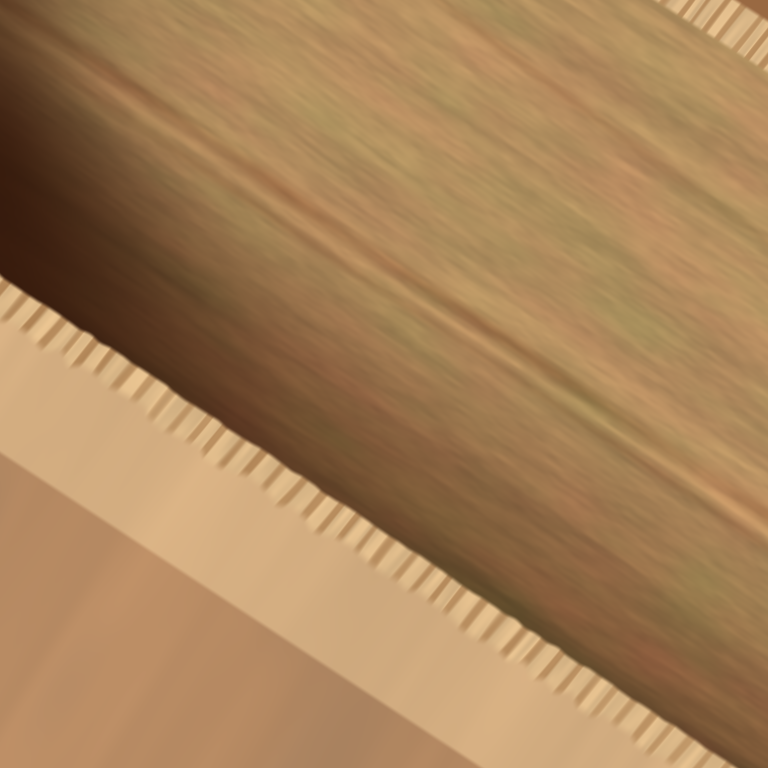
This texture is drawn by a Shadertoy shader. Its source:

```glsl
// A diagonal wooden groove with grain running along it, shaded at the left end,
// between pale lips with ribbed cut edges. Rotated coordinates drive signed edge
// distances; stretched value noise gives the grain, fibres and cross streaks.
#define GRAIN_STRENGTH 0.075
#define RIB_PERIOD 0.029
#define RIB_DEPTH 0.043
#define EDGE_SOFT 0.0035
#define SHADOW_COLOR vec3(0.21, 0.10, 0.045)
#define GROOVE_LOW vec3(0.49, 0.35, 0.215)
#define GROOVE_HIGH vec3(0.695, 0.555, 0.37)
#define LIP_COLOR vec3(0.83, 0.68, 0.505)
#define FLOOR_COLOR vec3(0.715, 0.54, 0.385)

float hash(vec2 p) {
    vec3 q = fract(vec3(p.xyx) * 0.1031);
    q += dot(q, q.yzx + 33.33);
    return fract((q.x + q.y) * q.z);
}

float noise(vec2 p) {
    vec2 i = floor(p), f = fract(p);
    f = f * f * (3.0 - 2.0 * f);
    return mix(mix(hash(i), hash(i + vec2(1, 0)), f.x),
               mix(hash(i + vec2(0, 1)), hash(i + vec2(1, 1)), f.x), f.y);
}

// Noise centred on zero, sampled with a different stretch on each axis.
float streak(vec2 p, float along, float across) {
    return noise(p * vec2(along, across) + 40.0) - 0.5;
}

float band(float d, float center, float width) {
    float t = (d - center) / width;
    return exp(-t * t);
}

float cover(float d) {
    return smoothstep(-EDGE_SOFT, EDGE_SOFT, d);
}

// x runs down the groove, y is the distance above its lower edge.
vec3 groove(vec2 g, vec2 uv) {
    vec2 w = g + vec2(0.0, 0.012 * streak(g, 4.0, 5.0));
    vec3 col = mix(GROOVE_LOW, GROOVE_HIGH, smoothstep(-0.04, 0.36, g.y));
    col *= 1.0 - 0.17 * band(g.y, 0.0, 0.022);

    // Layered grain from broad bands to short fibres
    float grain = 0.0;
    float freq = 32.0, amp = 1.0;
    for (int i = 0; i < 4; i++) {
        grain += amp * streak(w + float(i) * 0.37, freq * 0.09, freq);
        freq *= 1.85;
        amp *= 0.82;
    }
    float fibre = streak(w, 38.0, 170.0) + 0.6 * streak(g, 75.0, 220.0);
    col *= 1.0 + GRAIN_STRENGTH * (grain * 1.25 + fibre * 0.75);

    // Long reddish seams with a pale ridge beside the main one
    float broken = 0.75 + 0.6 * streak(w, 9.0, 30.0);
    float seam = band(w.y, 0.297, 0.011) + 0.55 * band(w.y, 0.262, 0.007);
    seam += 0.55 * band(w.y + 0.05 * (g.x - 0.15), 0.608, 0.008);
    col *= 1.0 - vec3(0.12, 0.19, 0.23) * seam * broken;
    col *= 1.0 + 0.10 * band(w.y, 0.279, 0.007);

    // Blotches drifting between rose and olive
    float tint = streak(g, 8.0, 17.0) + 0.6 * streak(g + 3.0, 16.0, 45.0);
    col += vec3(0.035, -0.025, 0.005) * tint;

    // Shadow pooled in the left end, reaching furthest along the lower edge
    float reach = mix(0.37, 0.12, smoothstep(0.0, 0.34, g.y));
    float shade = exp(-pow(max(uv.x, 0.0) / reach, 1.45));
    shade *= mix(1.0, 0.60, smoothstep(0.10, 0.33, g.y));
    return mix(col, SHADOW_COLOR * (1.0 + 0.5 * grain * GRAIN_STRENGTH), shade * 0.97);
}

// Uneven cream ribs and brown gaps across a cut edge.
vec3 ribs(vec2 g) {
    float x = g.x + 0.012 * streak(g, 24.0, 6.0) - 0.10 * g.y;
    float wave = 0.5 + 0.5 * cos(6.2832 * x / RIB_PERIOD);
    float fine = streak(vec2(x, g.y), 150.0, 14.0);
    float gap = smoothstep(0.50, 0.98, wave + 0.35 * fine);
    gap *= 0.55 + 0.45 * noise(vec2(x * 21.0, 7.0));
    vec3 cream = vec3(0.87, 0.73, 0.54) * (1.0 + 0.13 * fine);
    return mix(cream, vec3(0.65, 0.47, 0.29), gap * 0.85);
}

vec3 lip(vec2 g) {
    float soft = streak(g, 12.0, 1.5) + 0.5 * streak(g, 45.0, 3.0);
    return LIP_COLOR * (1.0 + 0.055 * soft);
}

vec3 floorWood(vec2 g) {
    vec2 s = vec2(g.x + 0.03 * g.y, g.y);
    float broad = streak(s, 11.0, 1.3);
    float thin = streak(s, 38.0, 2.5);
    vec3 col = FLOOR_COLOR * (1.0 + 0.07 * broad + 0.045 * thin);
    return mix(col, vec3(0.64, 0.50, 0.375), 0.5 * smoothstep(0.0, 0.35, streak(s + 2.0, 9.0, 2.5)));
}

void mainImage(out vec4 fragColor, in vec2 fragCoord) {
    vec2 uv = fragCoord / iResolution.xy;
    vec2 g = vec2(dot(uv, vec2(0.831, -0.557)), (uv.y + 0.67 * uv.x - 0.642) * 0.831);
    float lipBase = (uv.y + 0.655 * uv.x - 0.411) * 0.836;
    float farEdge = (uv.y + 0.64 * uv.x - 1.546) * 0.842;

    // Lower floor, pale lip, and its ribbed edge
    vec3 col = mix(floorWood(g), lip(g), cover(lipBase));
    float ribEnd = RIB_DEPTH + 0.014 * streak(g, 55.0, 1.0);
    col = mix(col, ribs(g), smoothstep(-0.009, 0.007, g.y + ribEnd));

    // Groove, then the far lip and the wood beyond it
    col = mix(col, groove(g, uv), cover(g.y + 0.003 * streak(g, 60.0, 1.0)));
    col = mix(col, ribs(g * vec2(1.35, 1.0)), cover(farEdge));
    col = mix(col, vec3(0.60, 0.41, 0.26), cover(farEdge - 0.056));
    fragColor = vec4(clamp(col, 0.0, 1.0), 1.0);
}
```
